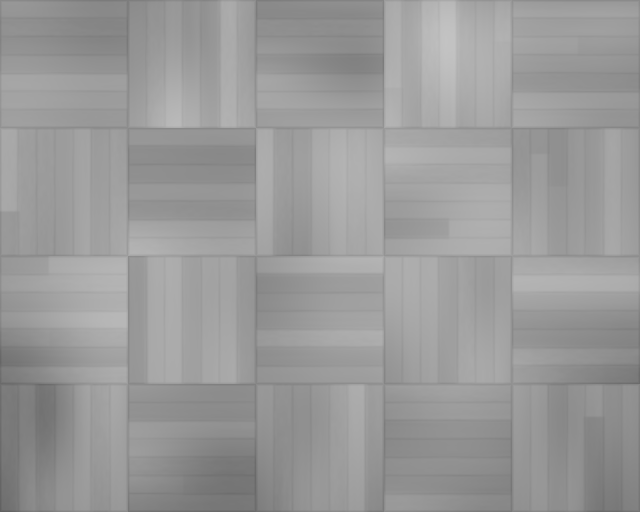
Give the GLSL for this texture, as a Shadertoy shader.

```glsl
// Grey basket-weave parquet: 5 x 4 square tiles of seven slats, turned alternately.

float hash(vec2 p) {
    vec3 q = fract(vec3(p.xyx) * 0.1031);
    q += dot(q, q.yzx + 33.33);
    return fract((q.x + q.y) * q.z);
}

float noise(vec2 p) {
    vec2 i = floor(p), f = fract(p);
    f = f * f * (3.0 - 2.0 * f);
    return mix(mix(hash(i), hash(i + vec2(1, 0)), f.x),
               mix(hash(i + vec2(0, 1)), hash(i + vec2(1, 1)), f.x), f.y);
}

// Soft line mask from the distance to its centre
float line(float dist, float halfWidth, float blur) {
    return 1.0 - smoothstep(max(halfWidth - blur, 0.0), halfWidth + blur, dist);
}

float edgeDistance(float x) {
    return 0.5 - abs(fract(x) - 0.5);
}

vec2 slatId(vec2 tile, float slat) {
    return tile * vec2(17.0, 31.0) + vec2(slat * 3.0, slat * 7.0 + 5.0);
}

// Tone of one slat; about one in eight is made of two pieces
float slatTone(vec2 id, float along, float blur) {
    float jointAt = mix(0.2, 0.8, hash(id + 41.3));
    float split = step(0.87, hash(id + 9.7));
    float piece = split * smoothstep(-blur, blur, along - jointAt);
    float first = hash(id) - 0.5;
    return 0.068 * mix(first, hash(id + 63.1) - 0.5, piece);
}

void mainImage(out vec4 fragColor, in vec2 fragCoord) {
    vec2 uv = fragCoord / iResolution.xy;
    vec2 grid = uv * vec2(5.0, 4.0);
    vec2 tile = floor(grid), local = fract(grid);
    float blur = max(4.0 / iResolution.y, 0.012);

    // x runs along the slats, y across them
    bool upright = mod(tile.x + tile.y, 2.0) < 0.5;
    vec2 p = upright ? local.yx : local;
    float slat = floor(p.y * 7.0);
    vec2 id = slatId(tile, slat);

    // Slat tones, softened where neighbours meet
    float toEdge = fract(p.y * 7.0) - 0.5;
    float neighbour = clamp(slat + sign(toEdge), 0.0, 6.0);
    float blend = 0.5 * line((0.5 - abs(toEdge)) / 7.0, 0.0, 2.2 * blur);
    float tone = 0.606 + mix(slatTone(id, p.x, blur),
                             slatTone(slatId(tile, neighbour), p.x, blur), blend);

    // Shading per tile, over groups of slats, and across the whole floor
    tone += 0.05 * (hash(tile + 77.7) - 0.5);
    tone += 0.1 * (noise(vec2(p.x * 1.2, p.y * 2.5) + tile * 13.0) - 0.5);
    tone += 0.15 * (noise(grid * 1.1 + 4.0) - 0.5);
    vec2 c = uv - vec2(0.5, 0.62);
    tone += 0.044 - 0.28 * dot(c, c);

    // Long grain and short flecks
    vec2 q = p + id * 0.37;
    float bend = 0.02 * noise(q * vec2(4.0, 9.0));
    tone += 0.006 * (noise(vec2(q.x * 2.5, (q.y + bend) * 40.0)) - 0.5);
    float figured = smoothstep(0.4, 0.9, hash(id + 3.1));
    tone += 0.01 * figured * (noise(vec2(q.x * 20.0, (q.y + bend) * 50.0)) - 0.5);

    // Joints between slats, then the tile seams
    float wear = 0.5 + 0.8 * noise(q * vec2(5.0, 7.0));
    float slatGap = line(edgeDistance(p.y * 7.0) / 7.0, 0.005, blur);
    float seam = line(min(edgeDistance(grid.x), edgeDistance(grid.y)), 0.008, blur);
    tone -= 0.025 * wear * slatGap * (1.0 - seam);
    tone -= 0.055 * seam;

    fragColor = vec4(vec3(tone), 1.0);
}
```
